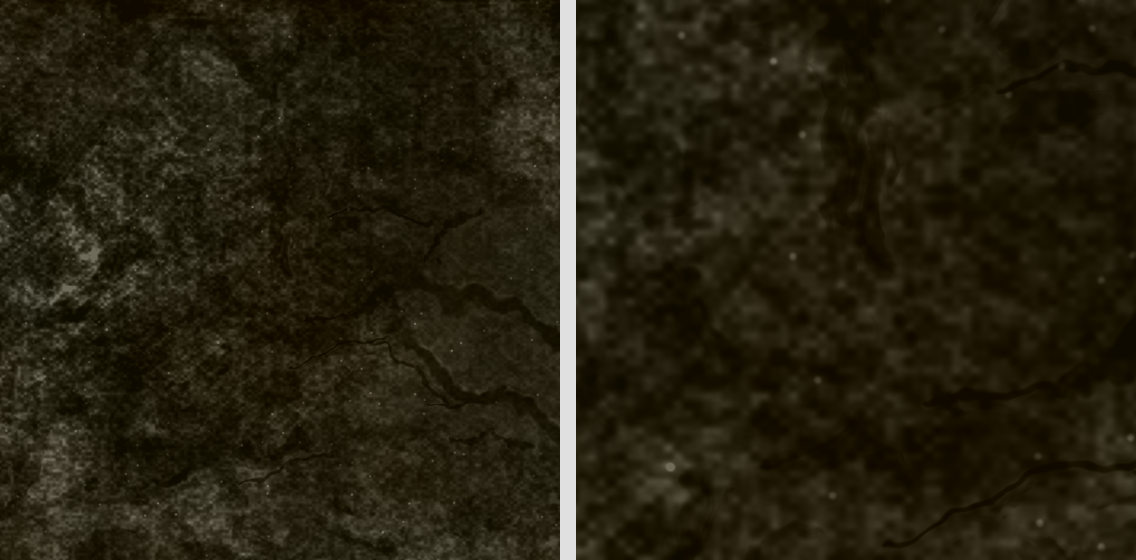
Left, the full canvas; right, a detail of the centre.
Give the GLSL for this texture, as a Shadertoy shader.

```glsl
// Dark weathered bark or rock: mottled olive-brown grain, smoother slabs at right,
// pale flaking plates near the bottom, and warped branching fissures.
// Layers add up as log-brightness, which is then mapped to a warm dark ramp.

float hash(vec2 p) {
    return fract(sin(dot(p, vec2(127.1, 311.7))) * 43758.5453);
}

float noise(vec2 p) {
    vec2 i = floor(p), f = fract(p);
    f = f * f * (3.0 - 2.0 * f);
    return mix(mix(hash(i), hash(i + vec2(1, 0)), f.x),
               mix(hash(i + vec2(0, 1)), hash(i + vec2(1, 1)), f.x), f.y);
}

float fbm(vec2 p) {
    float sum = 0.0, amp = 0.5;
    for (int i = 0; i < 5; i++) {
        sum += amp * noise(p);
        p = mat2(1.6, 1.2, -1.2, 1.6) * p + 5.3;
        amp *= 0.5;
    }
    return sum / 0.97;
}

// Soft elliptical region, 1 at its centre
float region(vec2 p, vec2 centre, vec2 radius) {
    vec2 d = (p - centre) / radius;
    return exp(-dot(d, d));
}

// Wide fissures that plunge from the left and level off to the right;
// x is the dark core, y the lit lip above it
vec2 fissures(vec2 p) {
    vec2 result = vec2(0);
    for (int i = 0; i < 2; i++) {
        float k = float(i);
        float x = p.x - 0.66 - 0.03 * k;
        float drop = (0.11 + 0.08 * k) * exp(-8.0 * x);
        float d = (p.y - 0.42 + 0.18 * k - drop) / sqrt(1.0 + 64.0 * drop * drop);
        float start = smoothstep(-0.03, 0.05, x);
        float width = 0.017 * start;
        result.x = max(result.x, start * (1.0 - smoothstep(width * 0.5, width + 0.003, abs(d))));
        result.y = max(result.y, start * exp(-pow((d - width - 0.006) / 0.005, 2.0)));
    }
    return result;
}

// Thin tapering cracks, scattered over the centre and right
float branches(vec2 p) {
    float dark = 0.0;
    for (int i = 0; i < 8; i++) {
        float k = float(i);
        vec2 a = vec2(0.42 + 0.45 * hash(vec2(k, 3.0)), 0.13 + 0.065 * k);
        float angle = 1.6 * (hash(vec2(k, 8.0)) - 0.5);
        vec2 dir = vec2(cos(angle), sin(angle));
        float along = clamp(dot(p - a, dir), 0.0, 0.17);
        float width = mix(0.002, 0.007, along / 0.17);
        float d = length(p - a - dir * along);
        dark = max(dark, 1.0 - smoothstep(width * 0.4, width + 0.002, d));
    }
    return dark;
}

// Sparse tiny bright flecks, one candidate per cell
float flecks(vec2 p) {
    vec2 cell = floor(p * 55.0);
    vec2 spot = 0.2 + 0.6 * vec2(hash(cell + 4.0), hash(cell + 9.0));
    float d = length(fract(p * 55.0) - spot);
    return step(0.94, hash(cell)) * smoothstep(0.2, 0.04, d);
}

void mainImage(out vec4 fragColor, in vec2 fragCoord) {
    vec2 p = fragCoord / iResolution.y;
    vec2 warp = vec2(fbm(p * 9.0), fbm(p * 9.0 + 17.0)) - 0.5;
    vec2 q = p + 0.17 * warp;

    // Regions of differing texture
    float slab = smoothstep(0.58, 0.78, q.x) * smoothstep(0.12, 0.25, q.y)
               * smoothstep(0.75, 0.55, q.y);
    float rough = region(q, vec2(0.15, 0.52), vec2(0.32, 0.3));
    float brown = region(q, vec2(0.42, 0.4), vec2(0.25, 0.2));
    float topBand = smoothstep(0.93, 0.98, q.y);

    // Mottling and fine grain
    float broad = fbm(p * vec2(3.0, 4.0) + 2.0) - 0.5;
    float clumps = fbm(q * vec2(16.0, 20.0)) - 0.5;
    float grain = 0.7 * (noise(p * vec2(175.0, 195.0)) - 0.5)
                + 0.65 * (noise(p * vec2(88.0, 105.0) + 31.0) - 0.5);
    float tone = 1.1 * broad + clumps * (1.2 + 1.2 * rough - 0.7 * slab)
               + grain * (0.95 + 0.5 * rough - 0.35 * slab);
    tone += 0.16 * slab - 0.2 * brown + 0.06 * rough;
    tone -= topBand * (0.28 + 1.4 * (fbm(p * vec2(8.0, 70.0)) - 0.5));

    // Dark pits
    float pits = smoothstep(0.57, 0.68, fbm(q * 24.0 + 40.0));
    tone -= 0.4 * pits * (1.0 - 0.6 * slab);

    // Pale plates split by jagged seams
    float flaking = region(q, vec2(0.39, 0.09), vec2(0.16, 0.09));
    float plate = smoothstep(0.35, 0.6, flaking + 0.9 * (fbm(p * 11.0 + 3.0) - 0.5));
    float seam = smoothstep(0.07, 0.015, abs(noise(q * 10.0 + 6.0) - 0.5));
    tone += 0.5 * plate * (1.0 - seam);
    tone -= 0.8 * seam * smoothstep(0.25, 0.6, flaking);
    tone += 0.35 * region(q, vec2(0.06, 0.2), vec2(0.09, 0.05));

    // Cracks and flecks
    vec2 fissure = fissures(q);
    tone += 0.22 * fissure.y;
    tone = mix(tone, -0.6 + 0.5 * grain + 0.6 * clumps, 0.9 * fissure.x);
    tone -= 0.6 * branches(q) * (1.0 - fissure.x);
    tone += 0.75 * flecks(p);

    // Warm dark ramp, redder in the brown areas and greener at left
    float light = 0.146 * exp(clamp(tone, -0.95, 1.1));
    vec3 color = vec3(light, light - 0.018, light - 0.083);
    float warmth = brown + topBand - rough + 2.0 * (fbm(p * 6.0 + 60.0) - 0.5);
    color += warmth * vec3(0.007, -0.002, -0.006);
    fragColor = vec4(max(color, 0.0), 1.0);
}
```
